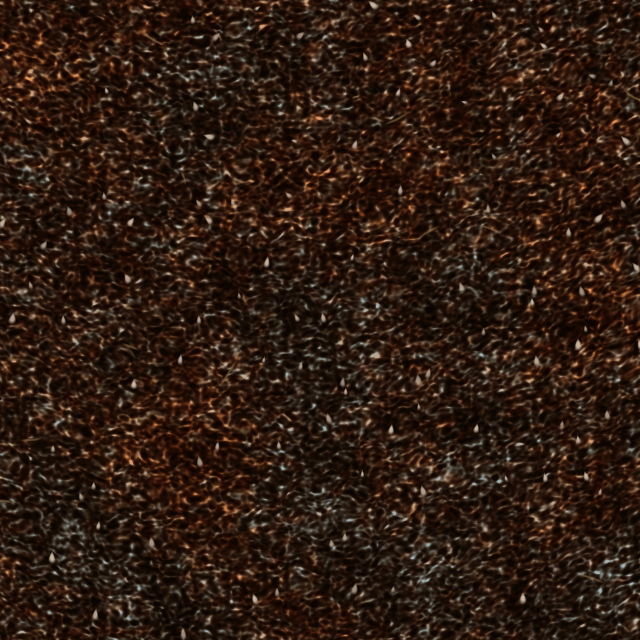
Write a WebGL 1 fragment shader that draws this texture.

```glsl
precision highp float;
uniform vec2 u_resolution;

#define GRAIN_SCALE vec2(72.0, 108.0)
#define CURL_SCALE vec2(64.0, 84.0)
#define FINE_SCALE vec2(135.0, 175.0)
#define PATCH_SCALE 13.0
#define FLECK_CELLS 15.0
#define FLECK_CHANCE 0.42
#define FLECK_SIZE vec2(0.0042, 0.0080)
#define FIBRE_CELLS 7.0
#define FIBRE_CHANCE 0.4
#define RUST_AMOUNT 0.30

const vec3 PIT = vec3(0.045, 0.018, 0.006);
const vec3 PEAT = vec3(0.10, 0.04, 0.01);
const vec3 SOIL = vec3(0.17, 0.09, 0.05);
const vec3 BARK = vec3(0.26, 0.17, 0.11);
const vec3 HUSK = vec3(0.38, 0.29, 0.22);
const vec3 STRAW = vec3(0.54, 0.45, 0.36);
const vec3 CHALK = vec3(0.72, 0.65, 0.58);

vec2 hash2(vec2 p) {
  vec3 q = fract(vec3(p.xyx) * vec3(0.1031, 0.1030, 0.0973));
  q += dot(q, q.yzx + 33.33);
  return fract((q.xx + q.yz) * q.zy);
}

float corner(vec2 cell, vec2 offset) {
  float angle = 6.2832 * hash2(cell).x;
  return dot(vec2(cos(angle), sin(angle)), offset);
}

// Gradient noise scaled to a standard deviation near one
float noise(vec2 p) {
  vec2 i = floor(p), f = fract(p);
  vec2 w = f * f * (3.0 - 2.0 * f);
  vec2 e = vec2(1.0, 0.0);
  float low = mix(corner(i, f), corner(i + e.xy, f - e.xy), w.x);
  float high = mix(corner(i + e.yx, f - e.yx), corner(i + e.xx, f - e.xx), w.x);
  return mix(low, high, w.y) / 0.21;
}

vec2 rotate(vec2 p, float angle) {
  float c = cos(angle), s = sin(angle);
  return vec2(c * p.x + s * p.y, c * p.y - s * p.x);
}

// Tapered pale chips: x is coverage, y is the dark hollow beside them
vec2 flecks(vec2 p, float pixel) {
  vec2 result = vec2(0.0);
  vec2 home = floor(p * FLECK_CELLS);
  for (int j = -1; j <= 1; j++) {
    for (int i = -1; i <= 1; i++) {
      vec2 cell = home + vec2(float(i), float(j));
      vec2 place = hash2(cell + 17.0), kind = hash2(cell + 71.0);
      if (kind.x > FLECK_CHANCE) continue;
      vec2 d = p - (cell + place) / FLECK_CELLS;
      vec2 size = FLECK_SIZE * mix(0.55, 1.05, kind.y);
      float lean = mix(0.25, 1.3, smoothstep(0.45, 0.8, p.y));
      vec2 q = rotate(d, lean * (2.0 * place.x - 0.8)) / size;
      q.x /= 1.0 - 0.5 * clamp(q.y, -1.0, 1.0);
      float edge = 0.25 + pixel / size.x;
      float chip = 1.0 - smoothstep(1.0 - edge, 1.0 + 0.5 * edge, length(q));
      vec2 shade = (d - vec2(-0.008, 0.010)) / 0.013;
      result = max(result, vec2(chip * mix(0.7, 1.0, place.y), exp(-dot(shade, shade))));
    }
  }
  return result;
}

// Short bent threads
float fibres(vec2 p, float pixel) {
  float cover = 0.0;
  vec2 home = floor(p * FIBRE_CELLS);
  for (int j = -1; j <= 1; j++) {
    for (int i = -1; i <= 1; i++) {
      vec2 cell = home + vec2(float(i), float(j));
      vec2 place = hash2(cell + 131.0), kind = hash2(cell + 197.0);
      if (kind.x > FIBRE_CHANCE) continue;
      vec2 q = rotate(p - (cell + place) / FIBRE_CELLS, 3.1416 * kind.y);
      q.y += (place.x - 0.5) * 24.0 * q.x * q.x;
      float reach = mix(0.012, 0.032, place.y);
      float taper = 1.0 - smoothstep(0.3 * reach, reach, abs(q.x));
      cover = max(cover, taper * (1.0 - smoothstep(0.0004, 0.0012 + pixel, abs(q.y))));
    }
  }
  return cover;
}

// Tone in standard deviations to colour
vec3 soilRamp(float z) {
  vec3 c = mix(PIT, PEAT, smoothstep(-2.2, -0.77, z));
  c = mix(c, SOIL, clamp((z + 0.77) / 0.98, 0.0, 1.0));
  c = mix(c, BARK, clamp((z - 0.21) / 0.67, 0.0, 1.0));
  c = mix(c, HUSK, clamp((z - 0.88) / 0.60, 0.0, 1.0));
  c = mix(c, STRAW, clamp((z - 1.48) / 0.57, 0.0, 1.0));
  return mix(c, CHALK, clamp((z - 2.05) / 0.53, 0.0, 1.0));
}

void main() {
  vec2 uv = gl_FragCoord.xy / u_resolution.y;
  float pixel = 1.0 / u_resolution.y;

  // Grain direction: falling at the left, rising at the right
  vec2 p = uv;
  p.y -= 0.22 * (uv.x - 0.35) * (uv.x - 0.35);
  p += 0.0016 * vec2(noise(uv * 27.0), noise(uv * 27.0 + 40.0));

  // Crumbs, curled strands, fine grit and broad patches
  float curl = (0.8 - abs(noise(p * CURL_SCALE + 90.0))) / 0.6;
  float z = 0.62 * noise(p * GRAIN_SCALE) + 0.46 * curl;
  z += 0.50 * noise(p * FINE_SCALE + 31.0) + 0.26 * noise(uv * PATCH_SCALE + 7.0);

  vec2 fleck = flecks(uv + 0.6 * (p - uv) * vec2(1.0, 0.0), pixel);
  z -= 0.9 * fleck.y;
  vec3 color = soilRamp(z);

  // Rusty crumbs against greyer, olive ones
  float rust = 0.5 * noise(uv * 5.0 + 3.0) + 0.5 * noise(p * vec2(38.0, 56.0) + 60.0);
  rust = clamp(rust + 0.5 * (uv.y - 0.5), -1.0, 1.5);
  color *= 1.0 + RUST_AMOUNT * rust * vec3(0.5, -0.2, -0.8);

  color = mix(color, STRAW * vec3(1.0, 0.92, 0.72), 0.6 * fibres(uv, pixel));
  color = mix(color, CHALK * 1.1, fleck.x);
  gl_FragColor = vec4(color, 1.0);
}
```
